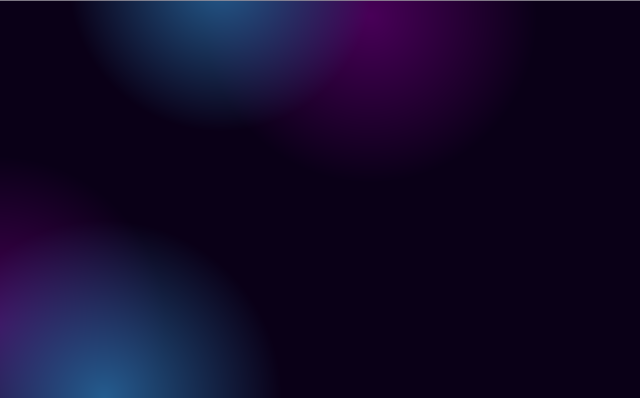
A WebGL 2 fragment shader for this background:

```glsl
#version 300 es
precision highp float;
// Four soft round glows, purple beneath blue, on a near-black violet ground.
// Each glow is a radial ramp blended over the layers below it; a hairline
// closes the top edge. Lengths are in units of the canvas height.

uniform vec2 u_resolution;
out vec4 fragColor;

const vec3 NIGHT    = vec3(0.038, 0.000, 0.090);
const vec3 PURPLE   = vec3(0.285, 0.000, 0.345);
const vec3 BLUE     = vec3(0.142, 0.362, 0.560);
const vec3 HAIRLINE = vec3(0.600, 0.580, 0.620);
const float HAIRLINE_WIDTH = 0.002;

// Linear falloff from 1 at the center to 0 at the radius.
float glow(vec2 p, vec2 center, float radius) {
    return clamp(1.0 - distance(p, center) / radius, 0.0, 1.0);
}

// Blends a glow of the given tint over a color.
vec3 addGlow(vec3 base, vec3 tint, vec2 p, vec2 center, float radius) {
    return mix(base, tint, glow(p, center, radius));
}

// Antialiased coverage of a strip along the top edge.
float topStrip(float y, float width, float pixel) {
    return clamp((y - 1.0 + width) / pixel + 0.5, 0.0, 1.0);
}

void main() {
    vec2 p = gl_FragCoord.xy / u_resolution.y;
    vec3 color = NIGHT;

    // Upper pair
    color = addGlow(color, PURPLE, p, vec2(0.931, 0.960), 0.420);
    color = addGlow(color, BLUE, p, vec2(0.554, 1.052), 0.382);

    // Lower left pair
    color = addGlow(color, PURPLE, p, vec2(-0.010, 0.184), 0.425);
    color = addGlow(color, BLUE, p, vec2(0.262, 0.000), 0.446);

    // Light edge
    color = mix(color, HAIRLINE, topStrip(p.y, HAIRLINE_WIDTH, 1.0 / u_resolution.y));

    fragColor = vec4(color, 1.0);
}
```
